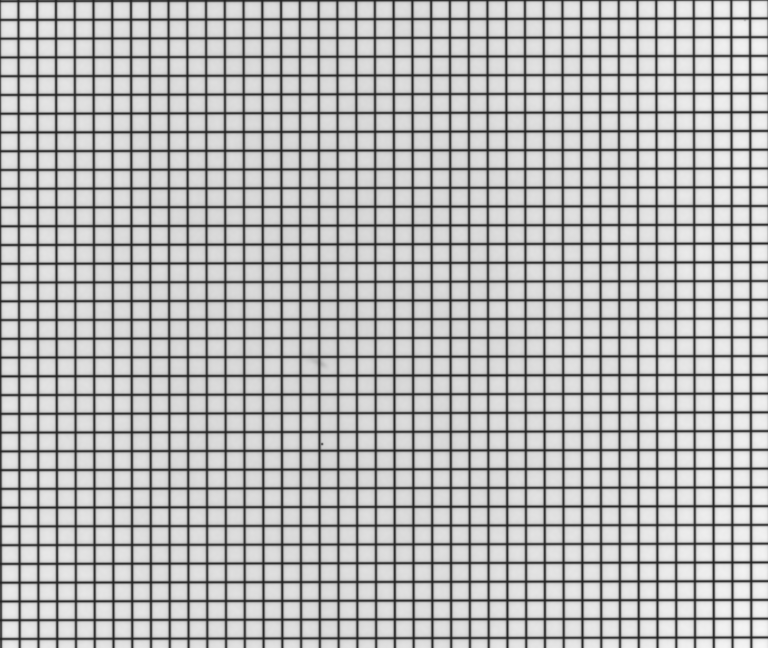
Write a WebGL 1 fragment shader that draws this pattern.

```glsl
precision highp float;

// A fine square grid of soft dark lines on pale grey, tilted very slightly.
// Each line is a Gaussian core with a faint halo; the backlight brightens
// towards the edges, and a smudge and two specks mark the surface.

uniform vec2 u_resolution;

// Lengths are in grid cells, measured from the canvas centre.
const float COLUMNS = 40.94;              // cells across the canvas
const vec2 GRID_OFFSET = vec2(0.453, -0.25);
const float TILT = 0.002;                 // radians
const float CORE_WIDTH = 0.067;
const float HALO_WIDTH = 0.19;
const float HALO_STRENGTH = 0.07;
const float LINE_VARIATION = 0.06;

const float INK = 0.13;
const float PAPER = 0.85;
const vec2 LIGHT_CENTRE = vec2(0.42, 0.55);
const vec2 LIGHT_FALLOFF = vec2(0.25, 0.10);
const float GRAIN = 0.012;

const vec2 SMUDGE_POS = vec2(-3.68, -1.97);
const vec2 SMUDGE_SIZE = vec2(0.55, 0.22);
const float SMUDGE_ANGLE = -0.45;
const vec2 BLOT_POS = vec2(-3.34, -2.13);
const vec2 SPECK_POS = vec2(-3.30, -6.40);
const vec2 FAINT_SPECK_POS = vec2(19.24, 16.20);

vec2 rotate(vec2 p, float angle) {
  float c = cos(angle), s = sin(angle);
  return vec2(c * p.x + s * p.y, c * p.y - s * p.x);
}

float hash(vec2 p) {
  vec3 q = fract(vec3(p.xyx) * 0.1031);
  q += dot(q, q.yzx + 33.33);
  return fract((q.x + q.y) * q.z);
}

float cornerSlope(vec2 cell, vec2 offset) {
  float angle = 6.2832 * hash(cell);
  return dot(vec2(cos(angle), sin(angle)), offset);
}

float gradientNoise(vec2 p) {
  vec2 i = floor(p), f = fract(p);
  vec2 w = f * f * f * (f * (f * 6.0 - 15.0) + 10.0);
  vec2 e = vec2(1.0, 0.0);
  float low = mix(cornerSlope(i, f), cornerSlope(i + e, f - e), w.x);
  float high = mix(cornerSlope(i + e.yx, f - e.yx),
                   cornerSlope(i + e.xx, f - e.xx), w.x);
  return mix(low, high, w.y);
}

float bell(vec2 p, vec2 size) {
  vec2 q = p / size;
  return exp(-dot(q, q));
}

// Ink coverage of the parallel lines that lie on whole values of x.
float lineCoverage(float x, float pixel, float seed) {
  float index = floor(x + 0.5);
  float d = x - index;
  float weight = 1.0 - LINE_VARIATION * hash(vec2(index + 64.0, seed));
  // Widen the core by the pixel footprint while keeping its total ink.
  float width = sqrt(CORE_WIDTH * CORE_WIDTH + pixel * pixel / 6.0);
  float core = weight * CORE_WIDTH / width * exp(-d * d / (width * width));
  float halo = HALO_STRENGTH * exp(-d * d / (HALO_WIDTH * HALO_WIDTH));
  return 1.0 - (1.0 - core) * (1.0 - halo);
}

float backlight(vec2 uv, vec2 p) {
  vec2 d = uv - LIGHT_CENTRE;
  return PAPER + dot(LIGHT_FALLOFF, d * d)
       + GRAIN * gradientNoise(p * 0.45 + 80.0)
       + GRAIN * gradientNoise(p * 4.0 + 300.0);
}

// Fraction of light that passes the dirt on the surface.
float dirt(vec2 p, float pixel) {
  vec2 s = rotate(p - SMUDGE_POS, SMUDGE_ANGLE);
  s.y += 0.12 * gradientNoise(p * 3.0 + 40.0);
  float light = 1.0 - 0.08 * bell(s, SMUDGE_SIZE);
  light *= 1.0 - 0.09 * bell(rotate(p - BLOT_POS, SMUDGE_ANGLE), vec2(0.3, 0.15));
  vec2 speckSize = vec2(max(0.065, 0.6 * pixel));
  light *= 1.0 - 0.70 * bell(p - SPECK_POS, speckSize);
  return light * (1.0 - 0.20 * bell(p - FAINT_SPECK_POS, speckSize));
}

void main() {
  vec2 uv = gl_FragCoord.xy / u_resolution;
  float pixel = COLUMNS / u_resolution.x;
  vec2 p = (gl_FragCoord.xy - 0.5 * u_resolution) * pixel;

  vec2 grid = rotate(p, TILT) + GRID_OFFSET;
  float across = lineCoverage(grid.x, pixel, 3.0);
  float down = lineCoverage(grid.y, pixel, 17.0);
  float ink = 1.0 - (1.0 - across) * (1.0 - down);

  float shade = mix(backlight(uv, p) * dirt(p, pixel), INK, ink);
  gl_FragColor = vec4(vec3(shade), 1.0);
}
```
